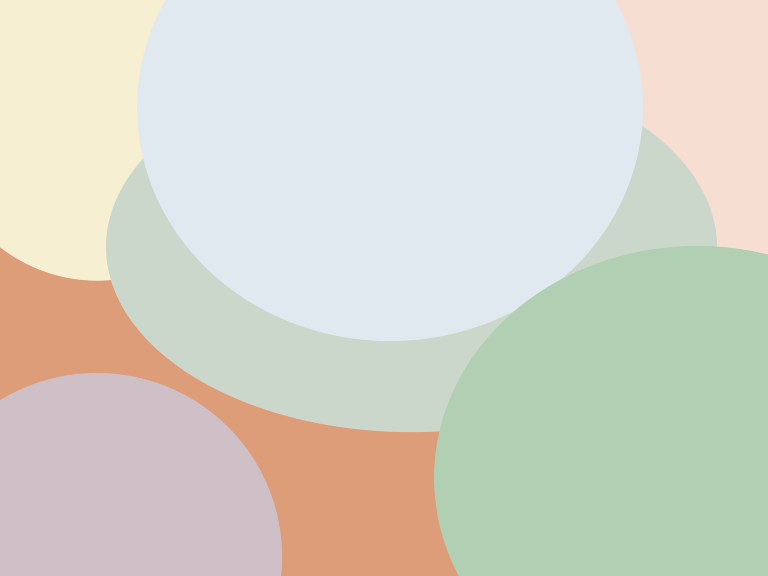
This background is drawn by a Shadertoy shader. Its source:

```glsl
const vec3 CLAY  = vec3(0.867, 0.614, 0.476);
const vec3 CREAM = vec3(0.965, 0.937, 0.824);
const vec3 BLUSH = vec3(0.965, 0.871, 0.824);
const vec3 SAGE  = vec3(0.800, 0.843, 0.796);
const vec3 SKY   = vec3(0.882, 0.914, 0.941);
const vec3 GREEN = vec3(0.690, 0.812, 0.702);
const vec3 MAUVE = vec3(0.812, 0.753, 0.780);

// Ellipses as center.xy, radii.zw in canvas fractions
const vec4 CREAM_SHAPE = vec4(0.1263, 0.8330, 0.2200, 0.3203);
const vec4 BLUSH_SHAPE = vec4(0.9110, 0.8260, 0.2600, 0.3470);
const vec4 SAGE_SHAPE  = vec4(0.5358, 0.5712, 0.3978, 0.3215);
const vec4 SKY_SHAPE   = vec4(0.5078, 0.8134, 0.3294, 0.4055);
const vec4 GREEN_SHAPE = vec4(0.9076, 0.1702, 0.3424, 0.4028);
const vec4 MAUVE_SHAPE = vec4(0.1263, 0.0330, 0.2410, 0.3195);

const float EDGE_PIXELS = 0.6;

// Approximate signed distance to an ellipse, measured in pixels
float ellipseDistance(vec2 uv, vec4 shape) {
    vec2 q = (uv - shape.xy) / shape.zw;
    float k = length(q);
    float slope = length(q / (shape.zw * iResolution.xy));
    return (k - 1.0) * max(k, 1e-4) / max(slope, 1e-6);
}

// Lay one smooth-edged ellipse over the color below it
vec3 layer(vec3 below, vec3 color, vec2 uv, vec4 shape) {
    float d = ellipseDistance(uv, shape);
    float cover = 1.0 - smoothstep(-EDGE_PIXELS, EDGE_PIXELS, d);
    return mix(below, color, cover);
}

void mainImage(out vec4 fragColor, in vec2 fragCoord) {
    vec2 uv = fragCoord / iResolution.xy;
    vec3 color = CLAY;

    // Back corners
    color = layer(color, CREAM, uv, CREAM_SHAPE);
    color = layer(color, BLUSH, uv, BLUSH_SHAPE);

    // Central overlap
    color = layer(color, SAGE, uv, SAGE_SHAPE);
    color = layer(color, SKY, uv, SKY_SHAPE);

    // Front corners
    color = layer(color, GREEN, uv, GREEN_SHAPE);
    color = layer(color, MAUVE, uv, MAUVE_SHAPE);

    fragColor = vec4(color, 1.0);
}
```
